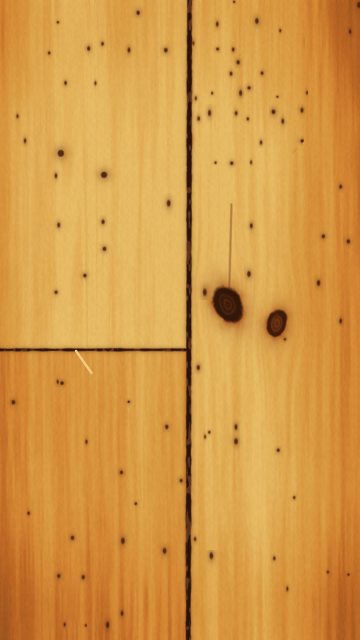
Write a WebGL 1 fragment shader that draws this texture.

```glsl
precision highp float;
// Three varnished pine boards with dark gaps, two knots and scattered pinholes.
uniform vec2 u_resolution;

const vec3 AMBER = vec3(0.74, 0.40, 0.14);
const vec3 HONEY = vec3(0.83, 0.53, 0.20);
const vec3 GOLD = vec3(0.855, 0.62, 0.27);
const vec3 STRAW = vec3(0.895, 0.715, 0.375);
const vec3 UMBER = vec3(0.50, 0.25, 0.09);
const vec3 SOOT = vec3(0.17, 0.075, 0.035);
const vec2 BIG_KNOT = vec2(0.633, 0.932);
const vec2 SMALL_KNOT = vec2(0.769, 0.880);

float hash(vec2 p) {
  return fract(sin(dot(p, vec2(127.1, 311.7))) * 43758.5453);
}

float noise(vec2 p) {
  vec2 i = floor(p), f = fract(p);
  f = f * f * (3.0 - 2.0 * f);
  return mix(mix(hash(i), hash(i + vec2(1.0, 0.0)), f.x),
             mix(hash(i + vec2(0.0, 1.0)), hash(i + 1.0), f.x), f.y);
}

float fbm(vec2 p) {
  float sum = 0.0, amp = 0.5;
  for (int i = 0; i < 4; i++) {
    sum += amp * noise(p);
    p = p * 2.03 + 17.3;
    amp *= 0.5;
  }
  return sum;
}

vec3 woodRamp(float t) {
  vec3 c = mix(AMBER * (1.0 + 0.5 * min(t, 0.0)), HONEY, clamp(t * 3.0, 0.0, 1.0));
  c = mix(c, GOLD, clamp(t * 3.0 - 1.0, 0.0, 1.0));
  return mix(c, STRAW, clamp(t * 3.0 - 2.0, 0.0, 1.15));
}

// Sideways push that makes the fibres flow around a knot
float bend(vec2 d, vec2 reach) {
  vec2 q = d / reach;
  return d.x * 0.75 * exp(-dot(q, q));
}

// Fibres: broad bands, growth lines and fine streaks, centred on zero
float grain(vec2 p, float seed) {
  float bands = noise(vec2(p.x * 22.0 + seed, p.y * 0.9)) - 0.5;
  float lines = noise(vec2(p.x * 75.0 + seed, p.y * 1.6)) - 0.5;
  float streaks = noise(vec2(p.x * 170.0 + seed, p.y * 9.0)) - 0.5;
  return bands * 0.30 + lines * 0.30 + streaks * 0.17;
}

// Elliptical knot with a stained halo, growth rings and a dark rim
vec3 addKnot(vec3 c, vec2 d, vec2 radii, float tilt, float darkness) {
  float s = sin(tilt), k = cos(tilt);
  vec2 q = vec2(k * d.x + s * d.y, k * d.y - s * d.x) / radii;
  float r = length(q) + 0.28 * (fbm(d * 45.0 + 9.0) - 0.47);
  float stain = exp(-2.3 * max(r - 0.9, 0.0)) * (0.45 + 0.9 * fbm(d * 28.0));
  c = mix(c, vec3(0.60, 0.27, 0.07), clamp(stain, 0.0, 0.85));
  float rings = 0.5 + 0.5 * sin(r * 19.0 + 2.0 * noise(d * 60.0));
  vec3 core = mix(vec3(0.52, 0.24, 0.08), SOOT, clamp(darkness + 0.25 * rings, 0.0, 1.0));
  core = mix(core, SOOT, 0.75 * smoothstep(0.35, 0.85, r));
  return mix(c, core, smoothstep(1.12, 0.86, r));
}

// Round-to-oval hole; x is the hole itself, y its soft stain
vec2 pinhole(vec2 d, float radius, float stretch, float px) {
  float r = length(d / vec2(1.0, stretch));
  return vec2(smoothstep(radius + px, radius - px, r), exp(-r * r / (radius * radius * 5.0)));
}

vec2 scatterHoles(vec2 p, float cell, float density, float px) {
  vec2 id = floor(p / cell);
  vec2 jitter = 0.2 + 0.6 * vec2(hash(id + 3.1), hash(id + 8.7));
  float radius = mix(0.0022, 0.0052, hash(id + 5.3));
  vec2 hole = pinhole(p - (id + jitter) * cell, radius, 1.0 + 0.9 * hash(id + 2.2), px);
  return hole * step(hash(id + 11.9), density);
}

float segment(vec2 p, vec2 a, vec2 b) {
  vec2 d = b - a;
  return length(p - a - d * clamp(dot(p - a, d) / dot(d, d), 0.0, 1.0));
}

void main() {
  float px = 1.0 / u_resolution.x;
  vec2 p = gl_FragCoord.xy * px;
  float gapX = p.x - 0.523 - 0.002 * p.y;
  float gapY = p.y - 0.806;
  float right = step(0.0, gapX);
  float lower = (1.0 - right) * step(gapY, 0.0);
  float upper = 1.0 - right - lower;

  // Fibre coordinates: slow drift, knots on the right, arches at upper left
  vec2 g = p;
  g.x += 0.025 * (noise(p * vec2(3.0, 1.3)) - 0.5);
  g.x -= right * (bend(p - BIG_KNOT, vec2(0.07, 0.13)) + bend(p - SMALL_KNOT, vec2(0.07, 0.12)));
  float arch = upper * exp(-pow((p.x - 0.22) / 0.05, 2.0));
  g.x = mix(g.x, abs(g.x - 0.22) + 0.09 * p.y, arch * 0.6);

  // Board tones, darkened toward the outer edges
  float tone = upper * (0.98 - 0.28 * smoothstep(0.16, 0.0, p.x));
  tone += lower * (0.34 + 0.55 * p.x + 0.12 * p.y);
  tone += right * (0.92 - 0.78 * smoothstep(0.72, 1.02, p.x));
  tone -= 0.24 * smoothstep(1.35, 1.78, p.y) + 0.32 * smoothstep(0.45, 0.0, p.y);
  tone += 0.30 * (fbm(p * vec2(5.0, 2.2) + 4.0) - 0.47);
  tone += grain(g, 7.0 * right + 31.0 * lower) * (1.0 - 0.2 * upper + 0.2 * lower);
  vec3 color = woodRamp(tone);
  color += 0.025 * (noise(p * vec2(260.0, 120.0)) - 0.5);

  // Knots and the hairline check above the larger one
  float check = segment(p, vec2(0.637, 0.98), vec2(0.643, 1.21));
  color = mix(color, UMBER, 0.5 * smoothstep(0.003 + px, 0.0, check));
  color = mix(color, addKnot(color, p - SMALL_KNOT, vec2(0.027, 0.038), -0.2, 0.25), right);
  color = mix(color, addKnot(color, p - BIG_KNOT, vec2(0.037, 0.055), 0.5, 0.6), right);

  // Pinholes, thicker at upper right, and two larger stained ones
  float crowd = right * smoothstep(1.25, 1.4, p.y) * smoothstep(0.9, 0.8, p.x);
  vec2 holes = scatterHoles(p, 0.105, 0.30, px);
  holes = max(holes, scatterHoles(p + 0.37, 0.062, 0.05 + 0.5 * crowd, px));
  holes = max(holes, pinhole(p - vec2(0.169, 1.352), 0.0085, 1.1, px));
  holes = max(holes, pinhole(p - vec2(0.289, 1.292), 0.0085, 1.0, px));
  color = mix(color, UMBER, 0.45 * holes.y);
  color = mix(color, SOOT * 1.5, 0.85 * holes.x);

  // Ragged gaps between the boards, with dusty debris inside
  float ragged = 0.004 * (fbm(p * 42.0) - 0.47);
  float across = abs(gapX) - 0.0068 - ragged;
  float along = max(abs(gapY) - 0.0034 - ragged, gapX);
  float gap = min(across, along);
  color = mix(color, UMBER, 0.5 * exp(-max(gap, 0.0) * 220.0));
  float debris = smoothstep(0.52, 0.8, noise(p * vec2(150.0, 60.0)));
  vec3 dirt = mix(SOOT, vec3(0.45, 0.26, 0.16), 0.7 * debris);
  color = mix(color, dirt, smoothstep(px, -px, gap));

  // Pale splinter below the cross gap
  float splinter = segment(p, vec2(0.211, 0.803), vec2(0.254, 0.742));
  color = mix(color, vec3(0.95, 0.80, 0.50), smoothstep(0.0022 + px, 0.0015, splinter));
  gl_FragColor = vec4(color, 1.0);
}
```
